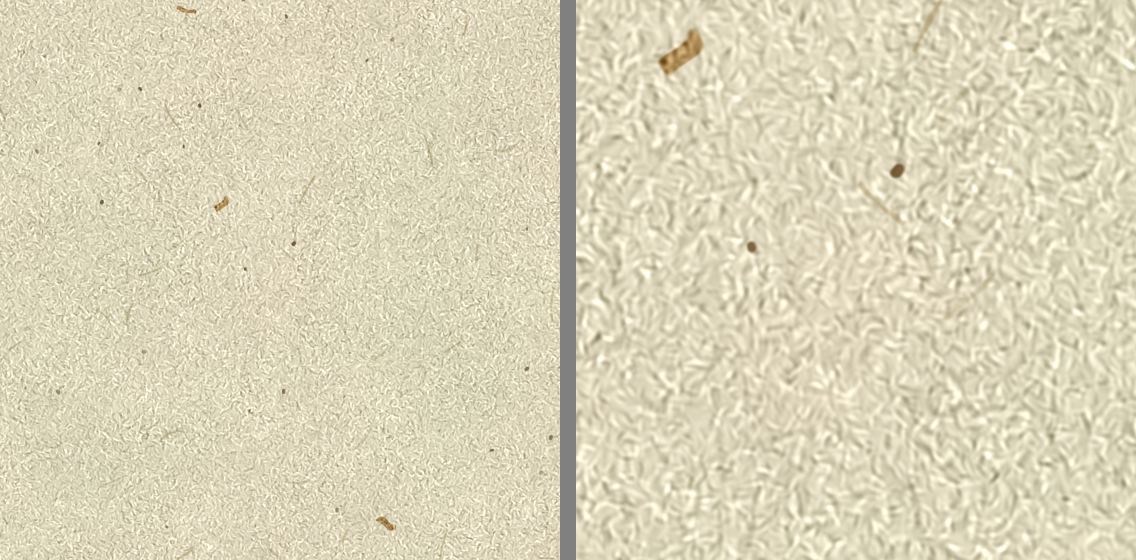
Left, the full canvas; right, a detail of the centre.
Reproduce this texture procedurally as a Shadertoy shader.

```glsl
// Draws cream recycled paper: fine embossed pulp grain, faint fibres, brown specks and chips.

const vec3 PAPER = vec3(0.868, 0.840, 0.735);
const vec3 PINK_SHIFT = vec3(0.010, -0.003, 0.002);
const vec3 GRAIN_TINT = vec3(1.0, 1.02, 1.08);
const vec3 FIBRE_COLOR = vec3(0.60, 0.51, 0.32);
const vec3 SPECK_COLOR = vec3(0.38, 0.27, 0.12);
const vec3 CHIP_COLOR = vec3(0.56, 0.43, 0.23);
const float GRAIN_CELLS = 86.0;      // coarsest grain cells across the canvas
const float GRAIN_CONTRAST = 0.071;
const float GRAIN_SPREAD = 2.6;      // range of stroke directions, radians
const float GRAIN_WAVES = 6.8;       // ridge frequency within a cell
const float CLUMP_CELLS = 34.0;      // soft clumps of pulp across the canvas
const float CLUMP_CONTRAST = 0.017;
const float MOTTLE_CONTRAST = 0.016;
const float EDGE_SOFTNESS = 0.0014;
const float TAU = 6.2831853;

vec3 hash3(vec2 cell, float seed) {
    vec3 h = fract(vec3(cell.xyx + seed * 7.31) * vec3(0.1031, 0.1030, 0.0973));
    h += dot(h, h.yxz + 33.33);
    return fract((h.xxy + h.yzz) * h.zyx);
}

mat2 rotation(float angle) {
    float c = cos(angle), s = sin(angle);
    return mat2(c, -s, s, c);
}

// Cellular noise whose cells each hold one short rippled pulp stroke
float pulpGrain(vec2 p, float seed, float waves) {
    vec2 home = floor(p);
    float sum = 0.0;
    for (int y = -1; y <= 1; y++)
    for (int x = -1; x <= 1; x++) {
        vec2 cell = home + vec2(x, y);
        vec3 place = hash3(cell, seed);
        vec3 shape = hash3(cell, seed + 5.0);
        float angle = (place.z - 0.5) * GRAIN_SPREAD + 0.15;
        vec2 q = rotation(angle) * (p - cell - place.xy);
        q.x += (shape.z - 0.5) * q.y * q.y * 0.6;
        vec2 r = q / vec2(0.65, 0.95);
        float window = max(0.0, 1.0 - dot(r, r));
        float ridge = cos(q.x * waves + shape.x * TAU);
        sum += window * window * ridge * (0.4 + 1.2 * shape.y);
    }
    return sum;
}

// Layered sines for broad cloudy tone, roughly -1 to 1
float mottle(vec2 p, float seed) {
    float sum = 0.0, weight = 0.5;
    for (int i = 0; i < 4; i++) {
        p = rotation(1.1 + seed) * p + seed;
        sum += weight * sin(p.x + 1.3 * sin(p.y * 0.8)) * cos(p.y + seed);
        p *= 1.8;
        weight *= 0.7;
    }
    return sum;
}

// Scattered bent capsules; size holds half length and radius. Returns coverage and shade.
vec2 scatter(vec2 p, float cells, float chance, vec2 size, float bend, float seed) {
    vec2 home = floor(p * cells);
    float soft = max(EDGE_SOFTNESS, 0.75 / iResolution.y);
    vec2 best = vec2(0.0);
    for (int y = -1; y <= 1; y++)
    for (int x = -1; x <= 1; x++) {
        vec2 cell = home + vec2(x, y);
        vec3 place = hash3(cell, seed);
        vec3 shape = hash3(cell, seed + 11.0);
        if (place.z > chance) continue;
        vec2 q = rotation(shape.x * TAU) * (p - (cell + place.xy) / cells);
        q.y += bend * (shape.z - 0.5) * q.x * q.x;
        float halfLength = size.x * (0.45 + 0.75 * shape.y);
        float radius = size.y * (0.65 + 0.6 * shape.z);
        float along = clamp(q.x, -halfLength, halfLength);
        float d = length(q - vec2(along, 0.0)) - radius;
        d += 0.25 * radius * sin(q.x * 230.0 + q.y * 310.0 + shape.z * TAU);
        float cover = 1.0 - smoothstep(-soft, soft, d);
        if (cover > best.x) best = vec2(cover, fract(shape.y * 7.0 + shape.z));
    }
    return best;
}

void mainImage(out vec4 fragColor, in vec2 fragCoord) {
    vec2 p = fragCoord / iResolution.y;

    // Broad tone, pink patches and soft clumps
    vec3 color = PAPER + MOTTLE_CONTRAST * mottle(p * 9.0, 2.3);
    color += PINK_SHIFT * mottle(p * 5.0, 4.1);
    color += CLUMP_CONTRAST * pulpGrain(p * CLUMP_CELLS, 9.0, 3.5);

    // Embossed grain in three sizes, with calmer and rougher areas
    float grain = 0.0;
    for (int i = 0; i < 3; i++) {
        float layer = float(i);
        vec2 q = rotation(layer * 0.35 - 0.35) * p + 3.0;
        grain += pulpGrain(q * GRAIN_CELLS * (1.0 + 0.3 * layer), layer + 1.0, GRAIN_WAVES);
    }
    float roughness = 1.0 + 0.3 * mottle(p * 22.0, 1.7);
    color += GRAIN_TINT * GRAIN_CONTRAST * roughness * grain;

    // Faint long fibres
    vec2 fibre = scatter(p, 9.0, 0.45, vec2(0.024, 0.0017), 26.0, 21.0);
    color = mix(color, FIBRE_COLOR, fibre.x * (0.15 + 0.40 * fibre.y));

    // Small dark specks
    vec2 speck = scatter(p, 14.0, 0.13, vec2(0.0014, 0.0025), 0.0, 37.0);
    color = mix(color, SPECK_COLOR, speck.x * (0.3 + 0.6 * speck.y));

    // A few larger chips with mottled faces
    vec2 chip = scatter(p, 5.0, 0.10, vec2(0.012, 0.0052), 12.0, 53.0);
    vec3 chipFace = CHIP_COLOR * (0.75 + 0.4 * chip.y) + 0.10 * grain;
    color = mix(color, chipFace, chip.x * 0.85);

    fragColor = vec4(clamp(color, 0.0, 1.0), 1.0);
}
```
